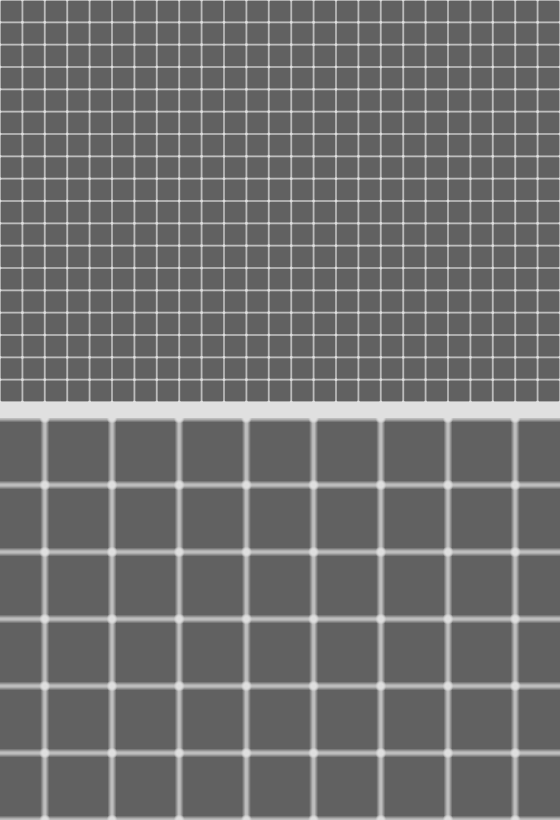
Top, the full canvas; bottom, a detail of the centre.
Reproduce this pattern procedurally as a Shadertoy shader.

```glsl
// Grey tiles split by a soft, translucent white grid with brighter crossings.

const vec2  CELLS        = vec2(25.0, 18.0);  // whole repeats across and down
const vec3  TILE_COLOR   = vec3(0.38);
const vec3  LINE_COLOR   = vec3(1.0);
const vec3  NODE_COLOR   = vec3(0.88);
const float LINE_OPACITY = 0.58;
const float LINE_WIDTH   = 0.080;             // lengths are in cells
const float NODE_RADIUS  = 0.058;
const float SOFTNESS     = 0.054;             // width of the edge ramp

// Coverage of a shape from its signed distance, with a linear edge ramp.
float coverage(float dist, float ramp) {
    return clamp(0.5 - dist / ramp, 0.0, 1.0);
}

void mainImage(out vec4 fragColor, in vec2 fragCoord) {
    // Offset from the nearest grid crossing; lines lie on the cell borders
    vec2 grid = fragCoord / iResolution.xy * CELLS;
    vec2 offset = abs(fract(grid + 0.5) - 0.5);

    // Edge ramp never thinner than one pixel
    vec2 pixel = CELLS / iResolution.xy;
    float ramp = max(SOFTNESS, max(pixel.x, pixel.y));

    // Two translucent line sets, which add up where they overlap
    float vertical   = LINE_OPACITY * coverage(offset.x - 0.5 * LINE_WIDTH, ramp);
    float horizontal = LINE_OPACITY * coverage(offset.y - 0.5 * LINE_WIDTH, ramp);
    vec3 color = mix(TILE_COLOR, LINE_COLOR, vertical);
    color = mix(color, LINE_COLOR, horizontal);

    // Small round node on each crossing
    color = mix(color, NODE_COLOR, coverage(length(offset) - NODE_RADIUS, ramp));

    fragColor = vec4(color, 1.0);
}
```
